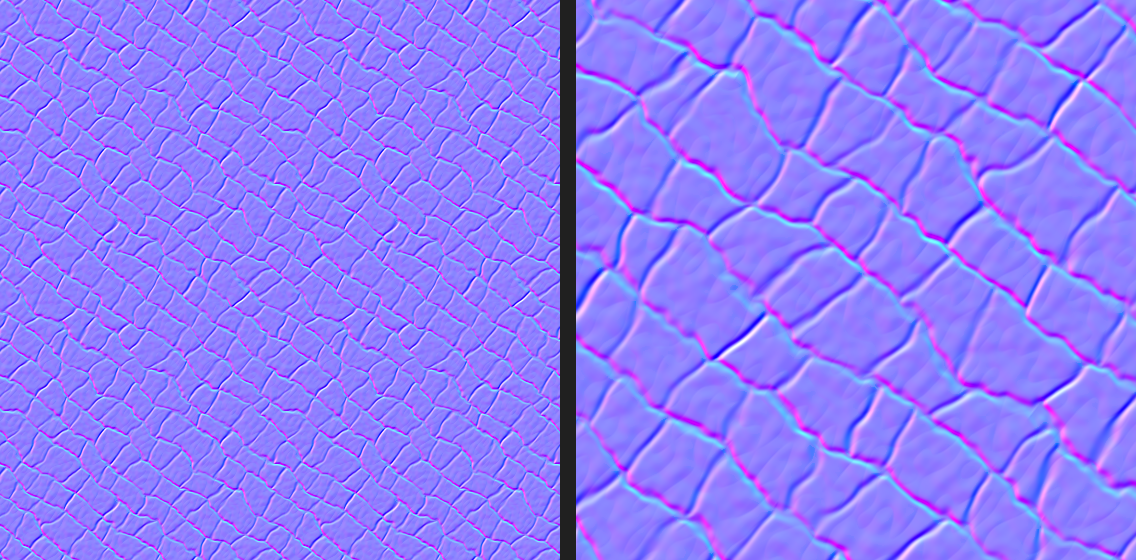
Left, the full canvas; right, a detail of the centre.
Write a Shadertoy shader that draws this texture map.

```glsl
const float TILES        = 2.0;               // whole repeats across the canvas
const mat2  SLAB_GRID    = mat2(9, 7, -7, 9); // whole-number rotated lattices,
const mat2  WARP_GRID    = mat2(18, 14, -14, 18); // so that each one wraps
const mat2  STREAK_GRID  = mat2(30, 12, -26, 15);
const mat2  GRAIN_GRID   = mat2(40, 34, -34, 40);
const float ROW_JITTER   = 0.50;              // kinks of the row joints
const float JOINT_JITTER = 0.58;              // uneven slab lengths
const float JOINT_LEAN   = 0.60;              // slant of the cross joints
const float BEND         = 0.16;              // slow bend of all joints
const float WOBBLE       = 0.10;              // short wobble
const float CHIP         = 0.07;              // rough joint edges
const float JOINT_WIDTH  = 0.060;             // in slab units
const float JOINT_DEPTH  = 0.034;
const float SWELL        = 0.008;             // relief of the slab faces
const float STREAK       = 0.014;
const float GRAIN        = 0.008;
const float SAMPLE_STEP  = 0.0015;            // slope sampling, in tile units
const vec3  FLAT_COLOR   = vec3(0.56, 0.503, 1.0);
const vec2  RISE_GAIN    = vec2(0.82, 0.68);  // red, green above flat
const vec2  FALL_GAIN    = vec2(0.40, 0.92);  // red, green below flat
const float SHADOW_RED   = 0.85;              // red fall where green falls too

vec2 hash2(vec2 p) {
    vec3 h = fract(p.xyx * vec3(0.1031, 0.1030, 0.0973));
    h += dot(h, h.yzx + 33.33);
    return fract((h.xx + h.yz) * h.zy);
}

// Same id for lattice points that lie a whole tile apart
vec2 wrapId(vec2 id, mat2 grid, mat2 inv) {
    return id - grid * floor(inv * id + 1e-5);
}

vec2 gradientAt(vec2 id, mat2 grid, mat2 inv, float seed) {
    float a = 6.28318 * hash2(wrapId(id, grid, inv) + seed).x;
    return vec2(cos(a), sin(a));
}

// Gradient noise on a rotated lattice that wraps over the unit tile
float noise(vec2 p, mat2 grid, float seed) {
    mat2 inv = inverse(grid);
    vec2 q = grid * p, i = floor(q), f = q - i;
    vec2 u = f * f * f * (f * (f * 6.0 - 15.0) + 10.0);
    vec2 e = vec2(1, 0);
    float a = dot(gradientAt(i, grid, inv, seed), f);
    float b = dot(gradientAt(i + e.xy, grid, inv, seed), f - e.xy);
    float c = dot(gradientAt(i + e.yx, grid, inv, seed), f - e.yx);
    float d = dot(gradientAt(i + e.xx, grid, inv, seed), f - e.xx);
    return mix(mix(a, b, u.x), mix(c, d, u.x), u.y);
}

float groove(float d) {
    d /= JOINT_WIDTH;
    return exp(-d * d);
}

// Signed distance above one row joint, a chain of straight pieces
float aboveRow(vec2 q, float row, mat2 inv) {
    float i = floor(q.x);
    float a = hash2(wrapId(vec2(i, row), SLAB_GRID, inv) + 61.0).x - 0.5;
    float b = hash2(wrapId(vec2(i + 1.0, row), SLAB_GRID, inv) + 61.0).x - 0.5;
    float rise = ROW_JITTER * (b - a);
    float line = row + ROW_JITTER * a + rise * (q.x - i);
    return (q.y - line) * inversesqrt(1.0 + rise * rise);
}

// Depth of the joints: x for the long row joints, y for the cross joints
vec2 joints(vec2 q) {
    mat2 inv = inverse(SLAB_GRID);
    vec2 cell = floor(q);
    float rowDistance = 1e3, row = cell.y - 1.0;
    for (int k = 0; k <= 1; k++) {
        float d = aboveRow(q, cell.y + float(k), inv);
        rowDistance = min(rowDistance, abs(d));
        row += step(0.0, d);
    }
    cell.y = row;
    vec2 f = q - cell;
    float cross = 0.0;
    for (int k = -1; k <= 2; k++) {
        vec2 id = wrapId(cell + vec2(k, 0), SLAB_GRID, inv);
        vec2 h = hash2(id + 7.0) - 0.5;
        float lean = JOINT_LEAN * h.y;
        float d = f.x - float(k) - JOINT_JITTER * h.x - lean * (f.y - 0.5);
        float depth = mix(0.6, 1.15, hash2(id + 41.0).x);
        cross = max(cross, depth * groove(d * inversesqrt(1.0 + lean * lean)));
    }
    return vec2(groove(rowDistance), cross * smoothstep(0.0, 0.08, rowDistance));
}

float height(vec2 p) {
    float swell = noise(p, WARP_GRID, 11.0);
    float streak = noise(p, STREAK_GRID, 71.0);
    float grain = noise(p, GRAIN_GRID, 97.0);
    float wear = noise(p, SLAB_GRID, 53.0);
    vec2 warp = BEND * vec2(noise(p, SLAB_GRID, 83.0), noise(p, SLAB_GRID, 19.0))
              + WOBBLE * vec2(swell, noise(p, WARP_GRID, 29.0))
              + CHIP * vec2(streak, grain);
    vec2 joint = joints(SLAB_GRID * p + warp);
    joint *= clamp(0.95 + vec2(1.1, 0.8) * wear, 0.4, 1.3);
    return SWELL * swell + STREAK * abs(streak) + GRAIN * grain
         - JOINT_DEPTH * (joint.x + joint.y);
}

void mainImage(out vec4 fragColor, in vec2 fragCoord) {
    vec2 p = fract(fragCoord / iResolution.xy * TILES);

    // Slope of the relief, in slab units
    vec2 e = vec2(SAMPLE_STEP, 0);
    vec2 slope = vec2(height(p + e.xy) - height(p - e.xy),
                      height(p + e.yx) - height(p - e.yx));
    slope /= 2.0 * SAMPLE_STEP * length(SLAB_GRID[0]);

    // Slope to red and green; green rises on faces that look upwards
    vec2 tilt = vec2(slope.x, -slope.y);
    vec2 fall = vec2(tilt.y < 0.0 ? SHADOW_RED : FALL_GAIN.x, FALL_GAIN.y);
    tilt *= mix(fall, RISE_GAIN, step(0.0, tilt));
    fragColor = vec4(clamp(FLAT_COLOR + vec3(tilt, 0), 0.0, 1.0), 1.0);
}
```
